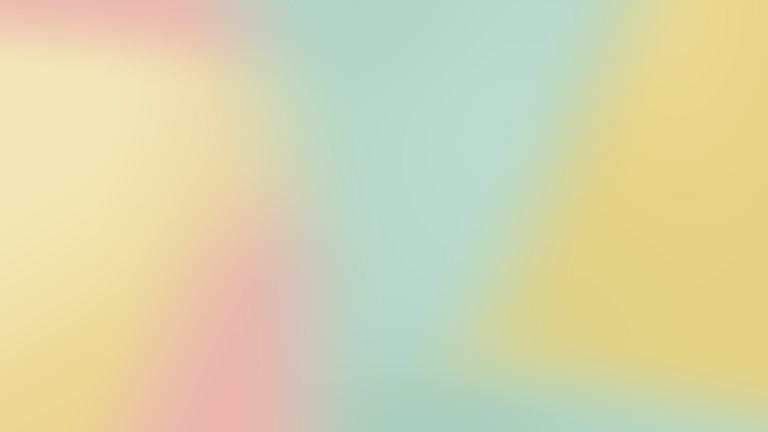
Give the GLSL for this background, as a Shadertoy shader.

```glsl
// Soft pastel backdrop: a cream and pink field on the left, a mint valley
// in the middle and a rounded golden wedge on the right. Each field is a
// smoothstep across a slanted or curved boundary, mixed in layers.

// Polynomial smooth minimum, used to round the corner of the wedge.
float smoothMin(float a, float b, float k) {
    float h = max(k - abs(a - b), 0.0) / k;
    return min(a, b) - 0.25 * k * h * h;
}

// Smooth bump: 1 at the centre, fading with distance scaled by size.
float glow(vec2 p, vec2 centre, vec2 size) {
    vec2 d = (p - centre) / size;
    return exp(-dot(d, d));
}

// Mint base, lighter at upper right and deeper along the bottom.
vec3 mintField(vec2 p) {
    vec3 mint = vec3(0.715, 0.842, 0.782);
    mint = mix(mint, vec3(0.735, 0.863, 0.806), glow(p, vec2(0.64, 0.75), vec2(0.14, 0.4)));
    mint = mix(mint, vec3(0.695, 0.828, 0.765), 0.7 * glow(p, vec2(0.48, 1.0), vec2(0.15, 0.2)));
    return mix(mint, vec3(0.665, 0.808, 0.738), glow(p, vec2(0.56, 0.0), vec2(0.2, 0.17)));
}

// Cream turning to gold at the lower left, with two pink areas.
vec3 warmField(vec2 p) {
    vec3 pink = vec3(0.918, 0.715, 0.682);
    vec3 cream = vec3(0.953, 0.912, 0.722);
    vec3 warm = mix(cream, vec3(0.925, 0.840, 0.565), smoothstep(-0.6, 0.12, p.x - p.y));
    warm = mix(warm, vec3(0.915, 0.835, 0.660), 0.7 * smoothstep(0.1, 0.32, p.x));

    // Pink strip along the top.
    float topPink = smoothstep(0.82, 1.04, p.y + 0.15 * p.x);
    warm = mix(warm, pink, 0.95 * topPink);

    // Pink ridge leaning right as it rises from the bottom.
    float ridge = smoothstep(-0.1, 0.1, p.x - 0.165 - 0.27 * p.y);
    ridge *= smoothstep(0.72, 0.32, p.y);
    return mix(warm, pink, ridge);
}

// Gold wedge, paler towards the top and greener near its lower tip.
vec3 goldField(vec2 p) {
    vec3 gold = vec3(0.892, 0.822, 0.515);
    gold = mix(gold, vec3(0.922, 0.852, 0.575), glow(p, vec2(0.88, 1.0), vec2(0.13, 0.4)));
    return mix(gold, vec3(0.865, 0.820, 0.535), 0.7 * glow(p, vec2(0.73, 0.25), vec2(0.12, 0.2)));
}

void mainImage(out vec4 fragColor, in vec2 fragCoord) {
    vec2 p = fragCoord / iResolution.xy;

    // The warm edge bends left as it nears the top.
    float warmEdge = p.x - 0.41 + 0.1 * p.y * p.y * p.y;
    vec3 color = mix(warmField(p), mintField(p), smoothstep(-0.115, 0.1, warmEdge));

    // The wedge lies right of one slanted line and above another.
    float rightOfLine = p.x - 0.57 - 0.255 * p.y;
    float aboveLine = 0.75 * (p.y - 0.12 + 0.35 * (p.x - 0.75));
    float wedge = smoothMin(rightOfLine, aboveLine, 0.1);
    color = mix(color, goldField(p), smoothstep(-0.1, 0.1, wedge));

    fragColor = vec4(color, 1.0);
}
```
